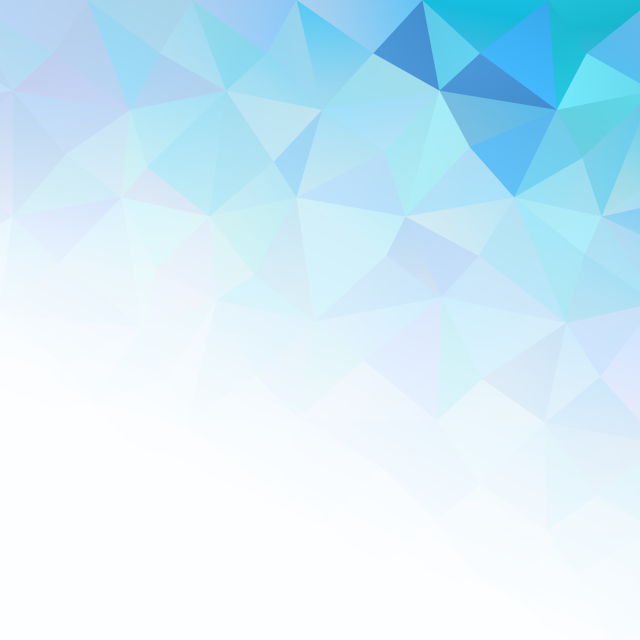
Give the GLSL for this background, as a WebGL 2 fragment shader.

```glsl
#version 300 es
precision highp float;

uniform vec2 u_resolution;
out vec4 outColor;

#define CELLS 6.0          // mesh cells across the canvas
#define CORNER_JITTER 0.30 // random wander of lower corners, in cells
#define CENTER_JITTER 0.30 // random wander of cell centers, in cells
#define SLANT 0.45         // extra depth toward the right
#define CONTRAST 0.50      // depth change between facets
#define SHEEN 1.1          // gradient inside each facet
#define TINT 0.07          // hue change between facets

const float PI = 3.14159;
const vec3 WHITE = vec3(0.990, 0.995, 1.0);
const vec3 PALE = vec3(0.83, 0.93, 0.98);
const vec3 SKY = vec3(0.64, 0.85, 0.95);
const vec3 AZURE = vec3(0.37, 0.76, 0.92);
const vec3 TEAL = vec3(0.10, 0.72, 0.84);
const vec3 LILAC = vec3(0.68, 0.79, 0.94);
const vec3 COBALT = vec3(0.28, 0.56, 0.82);
const vec3 VIVID = vec3(0.25, 0.70, 0.98);
const vec3 AQUA = vec3(0.45, 0.90, 0.97);
const vec3 FOAM = vec3(0.69, 0.95, 0.98);
const vec3 MINT = vec3(0.45, 0.83, 0.86);

vec2 hash2(vec2 p) {
    vec3 q = fract(vec3(p.xyx) * vec3(0.1031, 0.1030, 0.0973));
    q += dot(q, q.yzx + 33.33);
    return fract((q.xx + q.yz) * q.zy);
}

// Mesh corners: layered waves above, random wander below
vec2 cornerPoint(vec2 id) {
    float dx = 0.12 * cos(PI * (id.y - 5.0))
             - 0.10 * cos(0.5 * PI * (id.x - 3.0))
             + 0.08 * (id.x - 3.0) * sin(0.5 * PI * (id.y - 5.0));
    float dy = 0.06 + 0.09 * cos(PI * (id.x + id.y + 1.0));
    vec2 wave = vec2(dx, dy * clamp(6.0 - id.y, 0.0, 1.0));
    vec2 wander = (hash2(id + 17.0) - 0.5) * CORNER_JITTER;
    return (id + wave + wander * clamp(4.0 - id.y, 0.0, 1.0)) / CELLS;
}

vec2 centerPoint(vec2 id) {
    vec2 wander = (hash2(id + 71.0) - 0.5) * CENTER_JITTER;
    return (id + 0.5 + wander * clamp(5.0 - id.y, 0.0, 1.0)) / CELLS;
}

float edgeDistance(vec2 p, vec2 a, vec2 b) {
    vec2 e = b - a, v = p - a;
    return (e.x * v.y - e.y * v.x) / length(e);
}

// Color depth: zero at the lower left, one at the upper right
float depthAt(vec2 p) {
    float s = p.y - 0.5 + SLANT * (p.x - 0.5);
    return pow(clamp((s + 0.35) / 1.05, 0.0, 1.2), 1.6);
}

vec3 depthRamp(float t) {
    vec3 c = mix(WHITE, PALE, clamp(t / 0.25, 0.0, 1.0));
    c = mix(c, SKY, clamp((t - 0.25) / 0.25, 0.0, 1.0));
    c = mix(c, AZURE, clamp((t - 0.5) / 0.25, 0.0, 1.0));
    return mix(c, TEAL, clamp((t - 0.75) / 0.27, 0.0, 1.0));
}

float glow(vec2 p, vec2 center, float radius) {
    vec2 d = (p - center) / radius;
    return exp(-dot(d, d));
}

vec3 facetColor(vec2 p, vec2 mid, vec2 seed) {
    vec2 h = hash2(seed), k = hash2(seed + 43.0);
    float angle = 6.2832 * h.y;
    float sheen = dot(p - mid, vec2(cos(angle), sin(angle))) * SHEEN;
    float depth = depthAt(mix(mid, p, 0.7));
    float t = depth * (1.0 + CONTRAST * (h.x - 0.5) + 2.0 * sheen);
    vec3 c = depthRamp(t);

    // Lilac haze on the left, then a hue shift for each facet
    float haze = smoothstep(0.55, 0.0, mid.x) * smoothstep(0.55, 0.95, p.y);
    c = mix(c, LILAC, haze * (0.25 + 0.5 * k.x));
    float tone = TINT * smoothstep(0.0, 0.3, depth);
    c += tone * (k.x - 0.5) * vec3(0.7, -0.7, 0.1);
    c += tone * (k.y - 0.5) * vec3(0.3, 0.3, -0.5);

    // Strong facets near the upper right
    float blue = glow(mid, vec2(0.645, 0.92), 0.04)
               + glow(mid, vec2(0.76, 0.86), 0.04);
    float bright = glow(mid, vec2(0.82, 0.92), 0.04)
                 + 0.6 * glow(mid, vec2(0.81, 0.745), 0.05);
    float light = 0.8 * glow(mid, vec2(0.70, 0.92), 0.035)
                + glow(mid, vec2(0.925, 0.86), 0.04);
    float foam = 0.9 * glow(mid, vec2(0.69, 0.74), 0.05)
               + 0.7 * glow(mid, vec2(0.89, 0.62), 0.1);
    c = mix(c, FOAM, min(foam, 0.9));
    c = mix(c, MINT, 0.85 * glow(mid, vec2(0.92, 0.79), 0.045));
    c = mix(c, AQUA, min(light, 0.9));
    c = mix(c, VIVID, min(bright, 0.9));
    c = mix(c, COBALT, min(blue, 0.9));
    return c + 0.5 * sheen * depth;
}

void main() {
    vec2 p = gl_FragCoord.xy / u_resolution;
    float pixel = 1.0 / min(u_resolution.x, u_resolution.y);
    vec2 home = floor(p * CELLS);
    vec3 sum = depthRamp(depthAt(p)) * 0.001;
    float total = 0.001;

    // Each cell is a fan of four triangles around its center
    for (int n = 0; n < 36; n++) {
        int side = n % 4, cell = n / 4;
        vec2 id = home + vec2(cell % 3 - 1, cell / 3 - 1);
        vec2 hub = centerPoint(id);
        vec2 a = cornerPoint(id + vec2(side == 1 || side == 2, side >= 2));
        vec2 b = cornerPoint(id + vec2(side < 2, side == 1 || side == 2));
        float d = min(edgeDistance(p, a, b),
                      min(edgeDistance(p, b, hub), edgeDistance(p, hub, a)));
        float cover = clamp(d / pixel + 0.5, 0.0, 1.0);
        vec2 seed = id * 4.0 + vec2(side, 3 * side) + 101.0;
        sum += cover * facetColor(p, (a + b + hub) / 3.0, seed);
        total += cover;
    }
    outColor = vec4(clamp(sum / total, 0.0, 1.0), 1.0);
}
```
